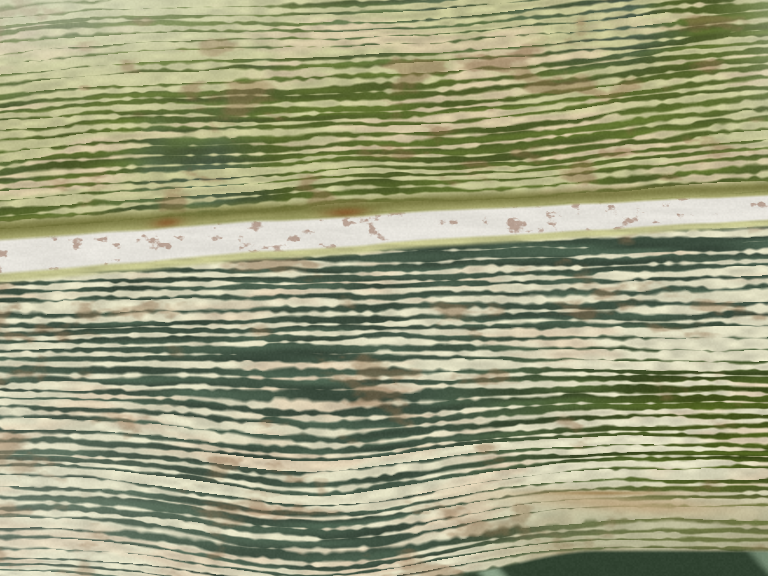
A Shadertoy shader for this texture:

```glsl
// A close view of a striped leaf: a pale midrib crosses two blades of broken cream streaks.
// Warped rows follow the veins; layered noise sets the width of each streak,
// then the rib, dry stains, haze and the blurred ground are laid over them.

float hash(vec2 p) {
    vec3 q = fract(vec3(p.xyx) * 0.1031);
    q += dot(q, q.yzx + 33.33);
    return fract((q.x + q.y) * q.z);
}

float noise(vec2 p) {
    vec2 i = floor(p), f = fract(p);
    f = f * f * (3.0 - 2.0 * f);
    return mix(mix(hash(i), hash(i + vec2(1, 0)), f.x),
               mix(hash(i + vec2(0, 1)), hash(i + vec2(1, 1)), f.x), f.y);
}

float fbm(vec2 p) {
    float sum = 0.0, amp = 0.5;
    for (int i = 0; i < 4; i++) {
        sum += amp * noise(p);
        p = p * 2.03 + 17.1;
        amp *= 0.5;
    }
    return sum / 0.9375;
}

float bump(float x, float centre, float width) {
    float t = (x - centre) / width;
    return exp(-t * t);
}

float ribHeight(float x) {
    return 0.556 + 0.078 * x - 0.011 * x * x;
}

// Height measured along the bent veins
float veinCoord(vec2 p, float upper) {
    float top = p.y - ribHeight(p.x) - 0.012 * sin(p.x * 5.0 + 1.0) * smoothstep(0.55, 0.8, p.y)
              - 0.012 * bump(p.x, 0.62, 0.12) * bump(p.y, 0.7, 0.08);
    float fold = smoothstep(0.42, 0.08, p.y);
    float low = p.y + 0.055 * fold * bump(p.x, 0.55, 0.27)
              - 0.012 * fold * smoothstep(0.7, 1.1, p.x)
              - 0.03 * p.x * smoothstep(0.35, 0.6, p.y);
    return mix(low, top + 3.0, upper);
}

vec3 blade(vec2 p, float upper) {
    // Uneven rows of veins
    float v = veinCoord(p, upper) * 60.0;
    v += 0.9 * noise(vec2(p.x * 1.5, v * 0.45)) + 0.3 * noise(vec2(p.x * 12.0, v * 0.8));
    float row = floor(v), across = abs(fract(v) - 0.5);
    float shift = hash(vec2(row, 4.0)) * 40.0;

    // Long runs, short breaks and beads along each row
    float run = noise(vec2(p.x * 3.5 + shift, row * 3.7));
    float gap = noise(vec2(p.x * mix(14.0, 20.0, upper) + shift, row * 5.3));
    float bead = noise(vec2(p.x * 75.0 + shift, v * 1.3));
    float patchy = fbm(vec2(p.x * 2.2, v * 0.16));
    float width = 0.29 + 0.34 * (hash(vec2(row, 9.0)) - 0.5) + 0.42 * (run - 0.5)
                + 0.32 * (gap - 0.5) + 0.26 * (bead - 0.5) + 0.5 * (patchy - 0.5);
    width -= 0.12 * bump(p.x, 1.2, 0.25) * bump(p.y, 0.3, 0.08);
    float streak = smoothstep(-0.14, 0.15, width - across);

    // Cool and yellow greens under cream, straw and pinkish tissue
    float warm = max(upper * smoothstep(0.25, 0.6, fbm(p * 3.0 + 6.0) + 0.12),
                     smoothstep(0.7, 1.25, p.x) * smoothstep(0.46, 0.3, p.y));
    vec3 green = mix(vec3(0.25, 0.32, 0.26), vec3(0.27, 0.33, 0.11), warm);
    green *= 0.82 + 0.42 * noise(vec2(p.x * 9.0, v * 1.7));
    green += 0.06 * upper;
    vec3 cream = mix(vec3(0.87, 0.86, 0.75), vec3(0.75, 0.75, 0.55), upper * 0.85);
    cream = mix(cream, vec3(0.86, 0.77, 0.66), 0.6 * smoothstep(0.5, 0.75, fbm(vec2(p.x * 6.0, v * 0.4))));
    cream *= 0.9 + 0.18 * noise(vec2(p.x * 40.0, v * 2.0));
    vec3 col = mix(green, cream, streak);

    // Small brown blemishes
    float stain = smoothstep(0.62, 0.78, fbm(p * vec2(13.0, 26.0) + 3.0));
    return mix(col, vec3(0.55, 0.42, 0.30), 0.45 * stain);
}

void mainImage(out vec4 fragColor, in vec2 fragCoord) {
    vec2 p = fragCoord / iResolution.y;
    float fromRib = p.y - ribHeight(p.x);
    vec3 col = blade(p, step(0.0, fromRib));

    // Folded lower margin, softened and dried
    float margin = smoothstep(0.75, 1.0, p.x) * smoothstep(0.2, 0.07, p.y);
    col = mix(col, vec3(0.56, 0.56, 0.41), 0.5 * margin);
    float dry = bump(p.x, 1.08, 0.2) * bump(p.y, 0.128 + 0.01 * sin(p.x * 9.0), 0.016);
    col = mix(col, vec3(0.74, 0.65, 0.50), 0.85 * dry);
    col = mix(col, vec3(0.56, 0.42, 0.22), 0.6 * bump(p.x, 1.05, 0.1) * bump(p.y, 0.144, 0.004));

    // Soft light over the left and upper corners
    float haze = 0.5 * bump(p.x, 0.0, 0.45) * bump(p.y, 1.0, 0.12)
               + 0.22 * bump(p.x, 0.0, 0.3) * bump(p.y, 0.08, 0.2)
               + 0.3 * bump(p.x, 1.36, 0.08) * smoothstep(0.6, 1.0, p.y);
    col = mix(col, vec3(0.88, 0.90, 0.84), haze);

    // Midrib: olive shoulder, yellow fringe and white core
    float d = fromRib / mix(0.029, 0.021, p.x / 1.333);
    d += 0.16 * (noise(vec2(p.x * 16.0, 2.0)) - 0.5);
    vec3 shoulder = mix(vec3(0.68, 0.68, 0.45), vec3(0.46, 0.46, 0.24), smoothstep(0.9, 1.7, d));
    shoulder = mix(shoulder, vec3(0.50, 0.30, 0.13),
                   0.8 * (bump(p.x, 0.29, 0.025) + bump(p.x, 0.6, 0.035)) * bump(d, 1.35, 0.3));
    col = mix(col, shoulder, 0.9 * smoothstep(2.5, 1.7, d) * smoothstep(-0.2, 0.2, d));
    vec3 fringe = vec3(0.77, 0.77, 0.56) * (0.92 + 0.14 * noise(p * vec2(25.0, 180.0)));
    col = mix(col, fringe, smoothstep(-1.75, -1.3, d) * smoothstep(0.2, -0.2, d));
    vec3 core = vec3(0.93, 0.92, 0.89) - 0.07 * fbm(p * vec2(12.0, 90.0));
    float speck = smoothstep(0.64, 0.78, fbm(p * vec2(45.0, 70.0)));
    core = mix(core, vec3(0.62, 0.49, 0.42), 0.65 * speck);
    col = mix(col, core, smoothstep(1.15, 0.85, abs(d)));

    // Blurred ground beyond the leaf edge
    float edge = 0.047 * smoothstep(0.74, 1.04, p.x) - 0.004;
    float blades = noise(vec2(p.x * 14.0 + p.y * 13.0, p.y * 4.0));
    vec3 ground = mix(vec3(0.19, 0.26, 0.19), vec3(0.55, 0.64, 0.54), smoothstep(0.55, 0.95, blades));
    col = mix(ground, col, smoothstep(-0.004, 0.005, p.y - edge));

    col += 0.03 * (noise(p * 330.0) - 0.5);
    fragColor = vec4(clamp(col, 0.0, 1.0), 1.0);
}
```
